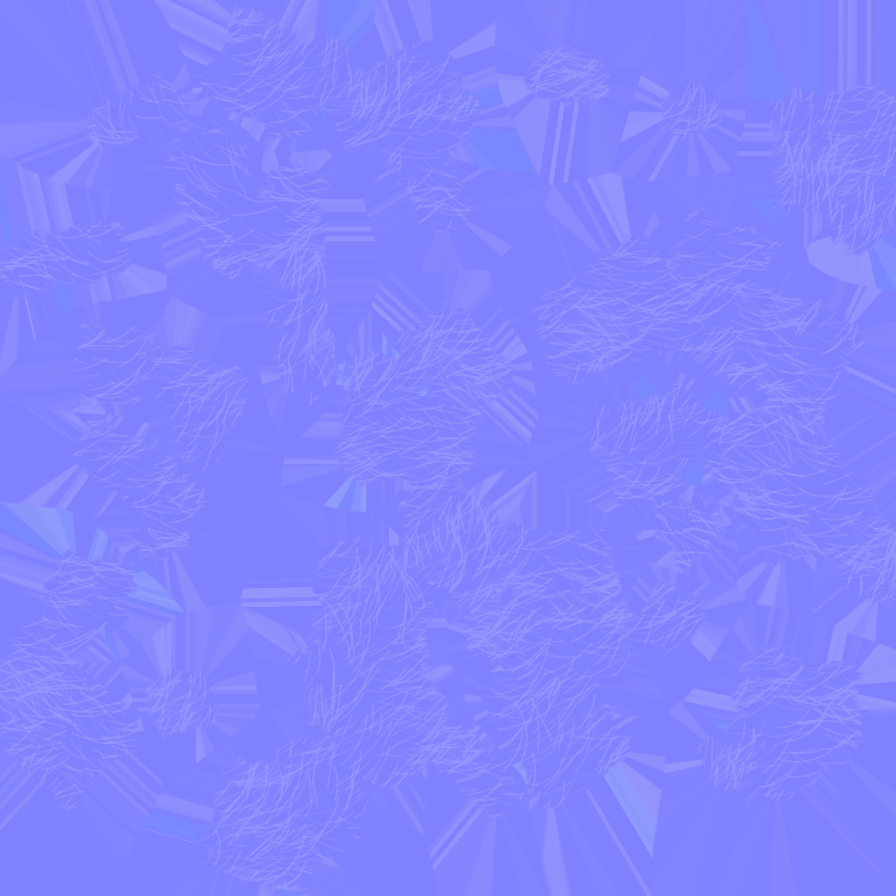
Reproduce this texture map procedurally as a WebGL 1 fragment shader.

```glsl
precision highp float;
// Periwinkle normal map: fibrous foliage clumps whose edge colours bleed outward as fans of stripes.
uniform vec2 u_resolution;

float hash(vec2 p) {
  p = fract(p * vec2(0.1031, 0.1137) + 0.017);
  p += dot(p, p.yx + 33.33);
  return fract((p.x + p.y) * p.x * 7.31 + p.y * 3.17);
}

mat2 rotation(float a) {
  float c = cos(a), s = sin(a);
  return mat2(c, -s, s, c);
}

// Layered sines, roughly -1 to 1
float waves(vec2 p) {
  float sum = 0.0, gain = 0.55;
  for (int i = 0; i < 4; i++) {
    sum += gain * sin(p.x + 1.7 * sin(p.y * 0.8)) * cos(p.y + 1.3 * sin(p.x * 0.7));
    p = rotation(1.1) * p * 1.9 + 4.3;
    gain *= 0.6;
  }
  return sum;
}

// Random steps along a line, with softened borders
float bars(float along, float count, float seed) {
  float x = along * count, i = floor(x);
  float border = smoothstep(1.0 - min(count * 0.0016, 1.0), 1.0, x - i);
  return mix(hash(vec2(i + 300.0, seed)), hash(vec2(i + 301.0, seed)), border);
}

// Brightness of the bleed at one place on a clump's outline
float stripeTone(vec2 outline) {
  float along = outline.x, seed = outline.y;
  float mixed = 0.5 * bars(along, 48.0, seed) + 0.5 * bars(along, 190.0, seed + 9.0);
  float gate = smoothstep(0.2, 0.5, bars(along, 14.0, seed + 5.0));
  return smoothstep(0.44, 0.86, mixed) * mix(0.2, 1.0, gate);
}

// Short bent strands gathered along a slowly turning direction
float fibres(vec2 p) {
  float sum = 0.0;
  for (int layer = 0; layer < 8; layer++) {
    float id = float(layer);
    float size = 0.022 + 0.0025 * id;
    vec2 g = rotation(id * 0.8) * p / size + id * 17.3 + 60.0;
    for (int y = -1; y <= 1; y++) {
      for (int x = -1; x <= 1; x++) {
        vec2 cell = floor(g) + vec2(float(x), float(y));
        vec2 key = cell + id * 31.0;
        float pick = hash(key), shade = hash(key + 71.0);
        vec2 centre = cell + vec2(hash(key + 13.0), hash(key + 29.0));
        vec2 world = (centre - id * 17.3 - 60.0) * size * rotation(id * 0.8);
        float turn = 1.5 * waves(world * 9.0) + 1.5 * (shade - 0.5) + 0.15;
        vec2 q = rotation(turn) * ((p - world) / size);
        q.y += (pick - 0.5) * 0.7 * q.x * q.x;
        float reach = 0.45 + 0.5 * hash(key + 47.0);
        float away = length(vec2(max(abs(q.x) - reach, 0.0), q.y)) * size;
        float present = step(pick, 0.68 + 0.6 * waves(world * 24.0 + 3.0));
        sum += present * (0.25 + 0.5 * shade) * (1.0 - smoothstep(0.0003, 0.0017, away));
      }
    }
  }
  return min(sum, 1.0);
}

void main() {
  vec2 uv = gl_FragCoord.xy / u_resolution;

  // Two nearest clumps: distance, position along the outline, seed
  vec3 near = vec3(9.0), next = vec3(9.0);
  for (int j = 0; j < 7; j++) {
    for (int i = 0; i < 7; i++) {
      vec2 id = vec2(float(i), float(j)) * 3.7 + 5.0;
      vec2 jitter = vec2(hash(id), hash(id + 41.0));
      vec2 centre = mix(vec2(0.04, 0.07), vec2(0.97, 0.94),
                        (vec2(float(i), float(j)) + jitter) / 7.0);
      vec2 spread = vec2(hash(id + 83.0), hash(id + 127.0));
      vec2 halfSize = mix(vec2(0.006), vec2(0.085, 0.075), spread * spread);
      vec2 p = rotation(1.7 * (hash(id + 59.0) - 0.5)) * (uv - centre);
      vec2 q = clamp(p, -halfSize, halfSize);
      vec2 off = p - q;
      float round = 0.02;
      float along = q.x - q.y + round * atan(off.y, off.x + 0.000001);
      vec3 clump = vec3(length(off) - round, along, float(i + j * 7) * 2.3 + 11.0);
      if (clump.x < near.x) {
        next = near;
        near = clump;
      } else if (clump.x < next.x) {
        next = clump;
      }
    }
  }

  // Stripes, blended over the seam between neighbouring clumps
  float seam = 0.5 - 0.5 * smoothstep(0.0, 0.002, next.x - near.x);
  float bleed = mix(stripeTone(near.yz), stripeTone(next.yz), seam);

  // Ragged clump interior
  float edge = near.x + 0.012 * waves(uv * 70.0);
  float inside = 1.0 - smoothstep(-0.003, 0.006, edge);
  float haze = 0.22 * smoothstep(0.0, 0.7, waves(uv * 24.0 + 3.0));
  float strands = min(fibres(uv) + haze, 1.0);
  float tone = mix(bleed, strands, inside);

  vec3 flatBlue = vec3(0.498, 0.505, 1.0);
  vec3 paleLilac = vec3(0.578, 0.582, 0.99);
  vec3 colour = mix(flatBlue, paleLilac, tone);

  // A few stripes lean towards sky blue
  float sky = step(0.95, bars(near.y, 48.0, near.z + 3.0)) * (1.0 - inside);
  colour += sky * vec3(-0.015, 0.025, 0.0);
  gl_FragColor = vec4(colour, 1.0);
}
```
